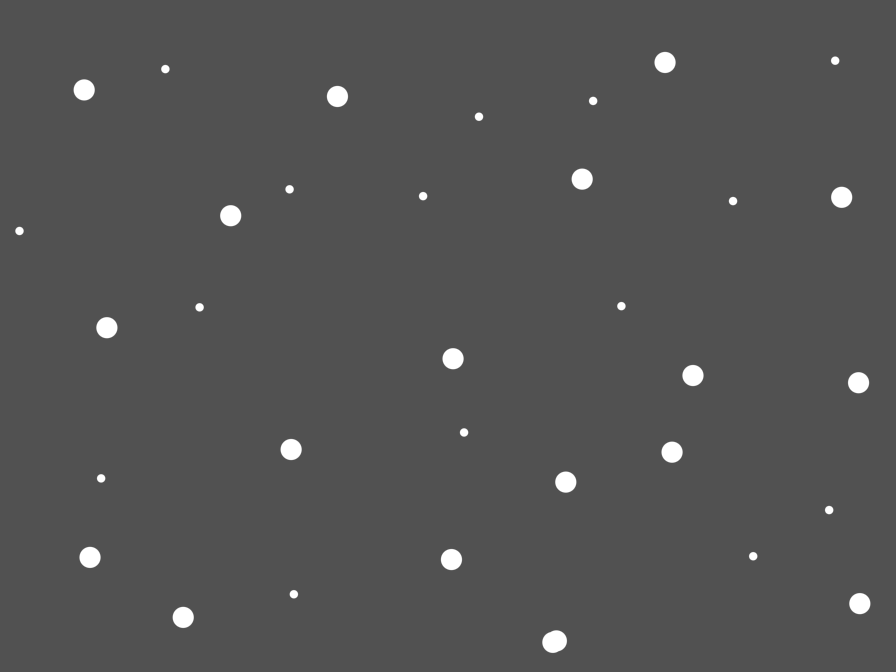
Give the GLSL for this pattern, as a Shadertoy shader.

```glsl
const vec3 SLATE_GREY = vec3(0.318);
const vec3 DOT_WHITE = vec3(1.0);

const vec2 GRID = vec2(7.0, 5.0);      // cells across and up the canvas
const float JITTER = 0.78;             // share of a cell a dot may wander in
const float LARGE_RADIUS = 0.0157;     // in canvas heights
const float SMALL_RADIUS = 0.0062;
const float LARGE_COUNT = 17.0;
const float DOT_COUNT = 32.0;
const vec2 TWIN_OFFSET = vec2(0.0026, 0.0011);

vec2 hash22(vec2 p) {
    vec3 q = fract(p.xyx * vec3(0.1031, 0.1030, 0.0973));
    q += dot(q, q.yzx + 33.33);
    return fract((q.xx + q.yz) * q.zy);
}

// Unique shuffled number for each cell, so the dot counts are exact
float cellRank(vec2 cell, vec2 grid) {
    return mod((cell.x + cell.y * grid.x) * 13.0, grid.x * grid.y);
}

float circleDistance(vec2 p, float radius) {
    return length(p) - radius;
}

// Two overlapping large dots
float twinDistance(vec2 p, vec2 offset, float radius) {
    return min(circleDistance(p - offset, radius), circleDistance(p + offset, radius));
}

// Low ranks give large dots, then one twin, then small dots, then empty cells
float dotDistance(vec2 p, float rank) {
    if (rank < LARGE_COUNT - 0.5) return circleDistance(p, LARGE_RADIUS);
    if (rank < LARGE_COUNT + 0.5) return twinDistance(p, TWIN_OFFSET, LARGE_RADIUS);
    if (rank < DOT_COUNT + 0.5) return circleDistance(p, SMALL_RADIUS);
    return 1.0;
}

float coverage(float dist, float pixel) {
    return 1.0 - smoothstep(-0.75 * pixel, 0.75 * pixel, dist);
}

void mainImage(out vec4 fragColor, in vec2 fragCoord) {
    vec2 canvas = vec2(iResolution.x / iResolution.y, 1.0);
    float pixel = 1.0 / iResolution.y;

    // Every dot stays inside its own cell
    vec2 gridPos = fragCoord / iResolution.xy * GRID;
    vec2 cell = floor(gridPos);
    vec2 center = 0.5 + JITTER * (hash22(cell + 17.0) - 0.5);
    vec2 p = (gridPos - cell - center) * canvas / GRID;

    float dist = dotDistance(p, cellRank(cell, GRID));
    fragColor = vec4(mix(SLATE_GREY, DOT_WHITE, coverage(dist, pixel)), 1.0);
}
```
